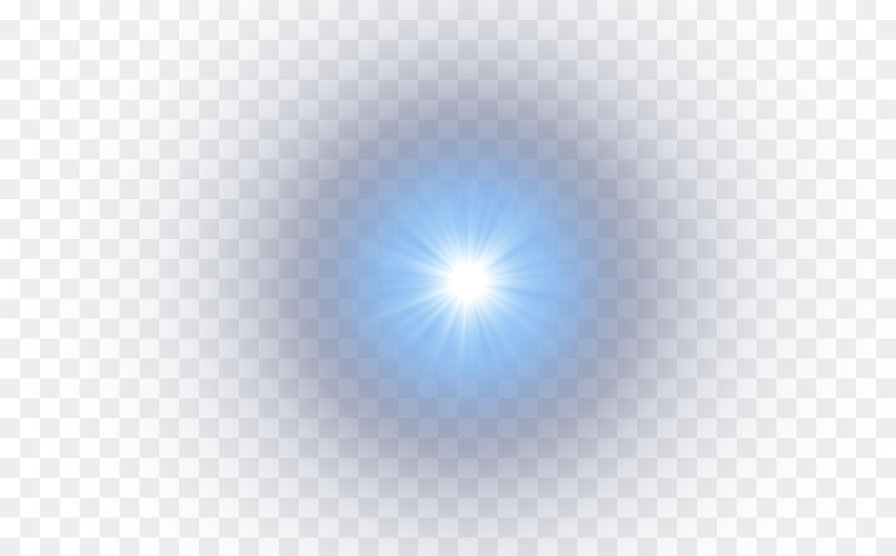
This background is drawn by a Shadertoy shader. Its source:

```glsl
// A blue starburst with a soft dusky halo over a pale checkerboard.

// Signed checker value in -1..1, with edges softened over one pixel.
float checker(vec2 cell, float pixel) {
    vec2 edge = abs(fract(cell + 0.5) - 0.5);
    vec2 side = 1.0 - 2.0 * mod(floor(cell), 2.0);
    vec2 soft = side * clamp(edge / pixel * 2.0, 0.0, 1.0);
    return soft.x * soft.y;
}

// Uneven spokes from layered sines; whole frequencies close the circle.
float spokes(float angle) {
    float wave = 0.30 * sin(7.0 * angle + 0.6 + 1.3 * sin(2.0 * angle))
               + 0.28 * sin(13.0 * angle + 2.1 + 1.5 * sin(3.0 * angle))
               + 0.24 * sin(23.0 * angle + 4.0 + 1.2 * sin(5.0 * angle))
               + 0.18 * sin(37.0 * angle + 1.0 + 2.0 * sin(4.0 * angle));
    return 0.5 + 0.5 * wave;
}

void mainImage(out vec4 fragColor, in vec2 fragCoord) {
    vec2 uv = fragCoord / iResolution.y;
    float width = iResolution.x / iResolution.y;

    // Checkerboard counted from the top left corner
    float cellsPerUnit = 45.0 / width;
    vec2 cell = vec2(uv.x, 1.0 - uv.y) * cellsPerUnit;
    float board = checker(cell, cellsPerUnit / iResolution.y);
    vec3 color = vec3(mix(0.933, 1.0, 0.5 + 0.5 * board));

    // Position relative to the star
    vec2 offset = uv - vec2(0.5225 * width, 0.494);
    float radius = length(offset);
    float angle = atan(offset.y, offset.x + 1e-6);

    // Halo: dusky outside, blue inside
    float haloAlpha = exp(-radius * radius / 0.1137);
    vec3 haloColor = mix(vec3(0.28, 0.32, 0.48), vec3(0.47, 0.68, 0.93),
                         smoothstep(0.34, 0.12, radius));
    color = mix(color, haloColor, haloAlpha);

    // Sky blue glow broken into rays
    float ray = spokes(angle);
    float reach = mix(0.085, 0.135, ray);
    float glow = exp(-pow(radius / reach, 2.0));
    color = mix(color, vec3(0.73, 0.90, 1.0), 0.9 * glow);

    // White core with short spikes
    float spike = mix(0.050, 0.080, ray * ray);
    float core = 1.35 * exp(-pow(radius / spike, 1.8));
    color = mix(color, vec3(1.0), min(core, 1.0));

    fragColor = vec4(color, 1.0);
}
```
